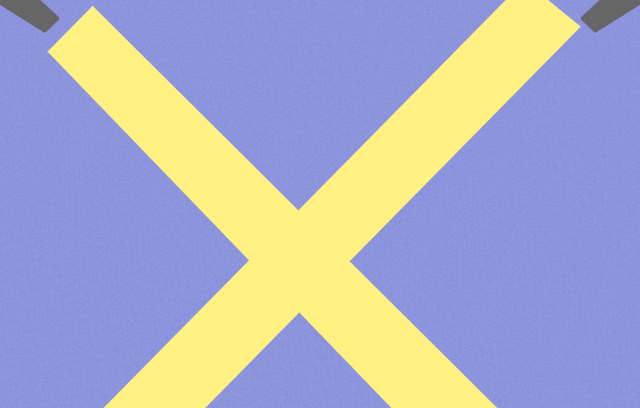
A Shadertoy shader for this background:

```glsl
// Two broad yellow bands cross on a periwinkle field, with a rounded grey
// tip in each upper corner. Every shape is a signed distance to a quad;
// the tips share one quad by mirroring, and a fine grain covers the field.

#define FIELD_COLOR vec3(0.55, 0.58, 0.87)
#define BAND_COLOR  vec3(1.00, 0.945, 0.51)
#define TIP_COLOR   vec3(0.40, 0.40, 0.405)
#define TIP_RADIUS  0.006
#define GRAIN_CELLS 326.0
#define FIELD_GRAIN 0.030
#define BAND_GRAIN  0.012

float hash(vec2 p) {
    return fract(sin(dot(p, vec2(127.1, 311.7))) * 43758.5453);
}

// Signed distance to a quad, negative inside
float quadDistance(vec2 p, vec2 a, vec2 b, vec2 c, vec2 d) {
    vec2 corners[4] = vec2[4](a, b, c, d);
    float nearest = dot(p - a, p - a);
    float side = 1.0;
    for (int i = 0; i < 4; i++) {
        vec2 start = corners[i];
        vec2 edge = corners[(i + 3) % 4] - start;
        vec2 offset = p - start;
        vec2 gap = offset - edge * clamp(dot(offset, edge) / dot(edge, edge), 0.0, 1.0);
        nearest = min(nearest, dot(gap, gap));
        bvec3 crossing = bvec3(p.y >= start.y, p.y < start.y + edge.y,
                               edge.x * offset.y > edge.y * offset.x);
        if (all(crossing) || all(not(crossing))) side = -side;
    }
    return side * sqrt(nearest);
}

float coverage(float distance, float pixel) {
    return 1.0 - smoothstep(-0.75 * pixel, 0.75 * pixel, distance);
}

void mainImage(out vec4 fragColor, in vec2 fragCoord) {
    vec2 p = fragCoord / iResolution.y;
    float pixel = 1.0 / iResolution.y;
    float width = iResolution.x / iResolution.y;

    // Crossing bands, both running off the lower edge
    float falling = quadDistance(p, vec2(0.2270, 0.9857), vec2(0.1166, 0.8735),
                                 vec2(0.9986, -0.0408), vec2(1.2598, -0.0408));
    float rising = quadDistance(p, vec2(0.2133, -0.0408), vec2(0.4628, -0.0408),
                                vec2(1.4234, 0.9347), vec2(1.2859, 1.0471));
    float band = coverage(min(falling, rising), pixel);

    // Mirrored corner tips
    vec2 mirrored = vec2(min(p.x, width - p.x), p.y);
    float tipDistance = quadDistance(mirrored, vec2(-0.0614, 1.0337), vec2(0.1094, 0.9265),
                                     vec2(0.1391, 0.9551), vec2(0.0832, 1.0061));
    float tip = coverage(tipDistance - TIP_RADIUS, pixel);

    // Flat colours, then grain
    vec3 color = mix(FIELD_COLOR, BAND_COLOR, band);
    color = mix(color, TIP_COLOR, tip);
    float grain = hash(floor(p * GRAIN_CELLS)) - 0.5;
    color += grain * mix(FIELD_GRAIN, BAND_GRAIN, max(band, tip));

    fragColor = vec4(color, 1.0);
}
```
